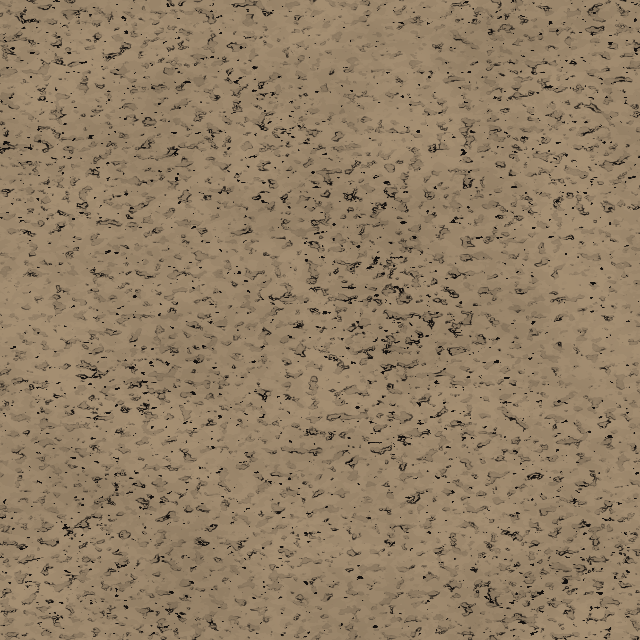
This texture is drawn by a three.js fragment shader. Its source:

```glsl
// Tan stone covered with ragged flakes, dark broken rims and black specks.
varying vec2 vUv;

#define SAND vec3(0.642, 0.556, 0.445)
#define DUSK vec3(0.570, 0.492, 0.390)
#define INK vec3(0.055, 0.045, 0.040)
#define FLAKE_FREQ vec2(50.0, 76.0)
#define SPECK_FREQ vec2(74.0, 128.0)
#define FLAKE_LEVEL 0.17
#define SPECK_LEVEL 0.40
#define RIM_WIDTH 0.0023
#define SOFTNESS 0.0010
#define FILL_SHADE 0.09

// Sine-free hash giving a gradient vector in -1..1
vec2 hashGradient(vec2 cell) {
  vec3 h = fract(cell.xyx * vec3(0.1031, 0.1030, 0.0973));
  h += dot(h, h.yzx + 33.33);
  return 2.0 * fract((h.xx + h.yz) * h.zy) - 1.0;
}

float gradientNoise(vec2 p) {
  vec2 i = floor(p);
  vec2 f = p - i;
  vec2 u = f * f * f * (f * (f * 6.0 - 15.0) + 10.0);
  vec2 e = vec2(0.0, 1.0);
  float a = dot(hashGradient(i), f);
  float b = dot(hashGradient(i + e.yx), f - e.yx);
  float c = dot(hashGradient(i + e.xy), f - e.xy);
  float d = dot(hashGradient(i + e.yy), f - e.yy);
  return mix(mix(a, b, u.x), mix(c, d, u.x), u.y);
}

float fbm(vec2 p) {
  float sum = 0.0;
  float amplitude = 1.0;
  for (int i = 0; i < 3; i++) {
    sum += amplitude * gradientNoise(p);
    p = p * 2.13 + vec2(17.3, 41.7);
    amplitude *= 0.48;
  }
  return sum;
}

// Broad clustering: denser at the centre and corners
float clusterDensity(vec2 uv) {
  vec2 wave = cos(6.28319 * uv);
  return 0.45 * wave.x * wave.y + 1.3 * fbm(uv * vec2(4.0, 6.0) + 7.0);
}

float flakeField(vec2 uv) {
  return fbm(uv * FLAKE_FREQ + 31.0);
}

void main() {
  float density = clusterDensity(vUv);

  // Ground: slow drift with faint, crisp mottling
  float drift = fbm(vUv * vec2(5.0, 7.0) + 90.0);
  float mottle = fbm(vUv * FLAKE_FREQ * 0.8 + 150.0);
  float tone = 0.42 + 0.9 * drift + 0.12 * density;
  tone += 0.30 * (smoothstep(-0.04, 0.04, mottle) - 0.5);
  vec3 color = mix(SAND, DUSK, clamp(tone, 0.0, 1.0));

  // Approximate signed distance to the flake edge, positive inside
  vec2 e = vec2(0.0006, 0.0);
  float field = flakeField(vUv);
  vec2 slope = vec2(flakeField(vUv + e.xy), flakeField(vUv + e.yx)) - field;
  slope /= e.x;
  float steepness = max(length(slope), 12.0);
  float dist = (field - FLAKE_LEVEL + 0.04 * density) / steepness;

  // Rims vary from faint to black and lean towards the lower side
  float variation = fbm(vUv * FLAKE_FREQ * 0.75 + 210.0);
  float lean = 0.10 * slope.y / steepness;
  float strength = smoothstep(-0.25, 0.58, variation + lean + 0.16 * density);
  float inside = smoothstep(-SOFTNESS, SOFTNESS, dist);
  float width = RIM_WIDTH * (0.75 + 0.6 * strength);
  float rim = inside * (1.0 - smoothstep(width - SOFTNESS, width + SOFTNESS, dist));
  float halo = inside * exp(-max(dist, 0.0) / 0.003);
  float shade = inside * FILL_SHADE + halo * (0.05 + 0.24 * strength);
  shade = max(shade, rim * (0.10 + 0.90 * strength));

  // Small solid specks
  float speckField = fbm(vUv * SPECK_FREQ + 330.0) + 0.07 * density;
  float speck = smoothstep(SPECK_LEVEL, SPECK_LEVEL + 0.09, speckField);
  shade = max(shade, 0.96 * speck);

  gl_FragColor = vec4(mix(color, INK, clamp(shade, 0.0, 1.0)), 1.0);
}
```
